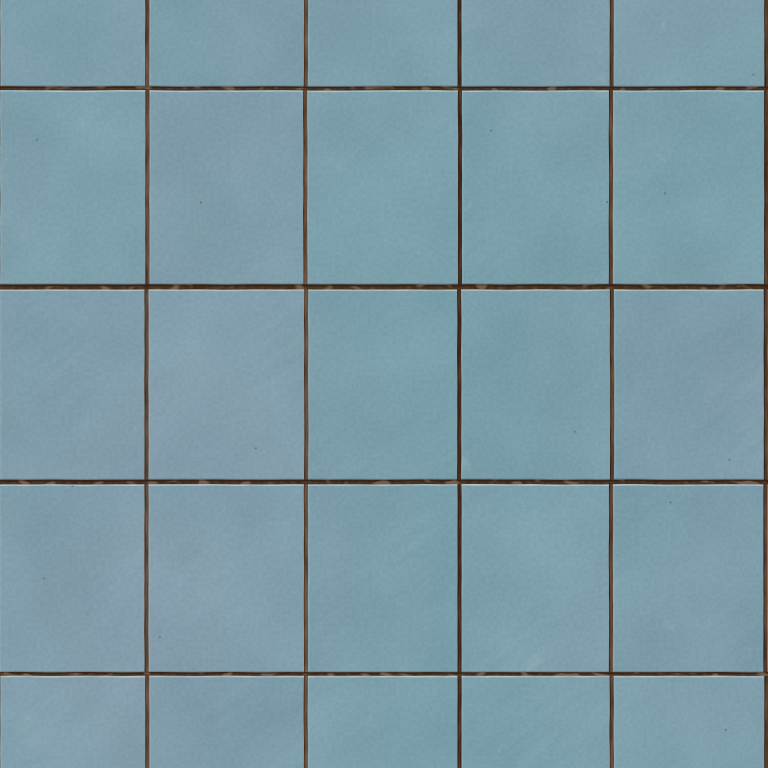
This texture is drawn by a Shadertoy shader. Its source:

```glsl
// Glazed blue wall tiles, five columns by four rows, with narrow brown grout.
// Distances to the nearest uneven joints give grout, rims and tile ids;
// gradient noise adds mottling, streaks, grain and dirt.

const int COLUMNS = 5;
const int ROWS = 4;
const float COLUMN_JOINTS[COLUMNS] = float[](0.1914, 0.3978, 0.5983, 0.7962, 0.9974);
const float COLUMN_DIRT[COLUMNS] = float[](0.35, 0.25, 0.80, 0.40, 0.55);
const float ROW_JOINTS[ROWS] = float[](0.1225, 0.3725, 0.6265, 0.8850);
const float ROW_HALF_WIDTHS[ROWS] = float[](0.0023, 0.0030, 0.0033, 0.0025);
const float COLUMN_HALF_WIDTH = 0.0026;
const float JOINT_SHIFT = 0.0018;   // sideways offset of a joint in each row
const float JOINT_WOBBLE = 0.0006;
const float RIM_WIDTH = 0.0022;

const vec3 GLAZE_TEAL = vec3(0.475, 0.622, 0.668);
const vec3 GLAZE_GREY = vec3(0.518, 0.614, 0.672);
const vec3 GLAZE_PALE = vec3(0.61, 0.70, 0.72);
const vec3 RIM_LIGHT = vec3(0.74, 0.79, 0.78);
const vec3 RIM_SHADE = vec3(0.35, 0.40, 0.44);
const vec3 GROUT_BROWN = vec3(0.47, 0.36, 0.29);
const vec3 GROUT_DARK = vec3(0.21, 0.14, 0.09);

float hash(vec2 p) {
    vec3 q = fract(p.xyx * vec3(0.1031, 0.1030, 0.0973));
    q += dot(q, q.yzx + 33.33);
    return fract((q.x + q.y) * q.z);
}

float cornerSlope(vec2 cell, vec2 offset) {
    float angle = 6.2832 * hash(cell);
    return dot(vec2(cos(angle), sin(angle)), offset);
}

// Gradient noise, about -0.7 to 0.7
float noise(vec2 p) {
    vec2 i = floor(p), f = p - i, e = vec2(1, 0);
    vec2 u = f * f * f * (f * (f * 6.0 - 15.0) + 10.0);
    return mix(mix(cornerSlope(i, f), cornerSlope(i + e, f - e), u.x),
               mix(cornerSlope(i + e.yx, f - e.yx), cornerSlope(i + 1.0, f - 1.0), u.x), u.y);
}

float fbm(vec2 p) {
    float sum = 0.0, gain = 0.6;
    for (int i = 0; i < 4; i++) {
        sum += gain * noise(p);
        p = mat2(1.6, 1.2, -1.2, 1.6) * p + 7.3;
        gain *= 0.5;
    }
    return sum;
}

// Smoothed coverage of the interval from lo to hi
float band(float d, float lo, float hi, float px) {
    return clamp(min(d - lo, hi - d) / px + 0.5, 0.0, 1.0) * min(1.0, (hi - lo) / px);
}

vec3 glaze(vec2 uv, vec2 tile, float px) {
    vec2 p = uv + tile * 3.7;
    float tint = 0.5 + 0.5 * (hash(tile + 5.0) - 0.5) + 0.9 * noise(uv * 2.3 + 4.0);
    vec3 color = mix(GLAZE_TEAL, GLAZE_GREY, clamp(tint, 0.0, 1.0));
    color += 0.016 * (hash(tile + 21.0) - 0.5) + 0.045 * fbm(p * 8.0);

    // Slanting wipe marks and pale scuffs
    vec2 slant = mat2(0.8, -0.6, 0.6, 0.8) * p;
    color += 0.018 * noise(slant * vec2(12.0, 85.0)) * smoothstep(-0.1, 0.4, noise(p * 7.0));
    float scuff = smoothstep(0.30, 0.62, fbm(p * 22.0 + 11.0));
    color = mix(color, GLAZE_PALE, 0.45 * scuff);

    // Fine grain
    color += 0.022 * noise(uv * 190.0) + 0.014 * noise(uv * 330.0);

    // Scattered pits, at most one per cell
    vec2 cell = floor(uv * 13.0);
    vec2 center = (cell + 0.2 + 0.6 * vec2(hash(cell + 31.0), hash(cell + 47.0))) / 13.0;
    float pit = clamp((0.0014 - length(uv - center)) / px + 0.5, 0.0, 1.0);
    return mix(color, RIM_SHADE, 0.65 * pit * step(0.92, hash(cell + 59.0)));
}

void mainImage(out vec4 fragColor, in vec2 fragCoord) {
    vec2 uv = fragCoord / iResolution.xy;
    float px = 1.0 / min(iResolution.x, iResolution.y);

    // Nearest joints and the tile between them
    vec2 d = vec2(1.0), tile = vec2(0.0);
    int column = 0, row = 0;
    for (int j = 0; j < ROWS; j++) {
        float side = uv.y - ROW_JOINTS[j] - JOINT_WOBBLE * noise(vec2(uv.x * 22.0, float(j) * 9.5));
        tile.y += step(0.0, side);
        side -= round(side);
        if (abs(side) < abs(d.y)) { d.y = side; row = j; }
    }
    tile.y = mod(tile.y, float(ROWS));
    for (int i = 0; i < COLUMNS; i++) {
        float shift = JOINT_SHIFT * (hash(vec2(i, tile.y) + 13.0) - 0.5);
        float side = uv.x - COLUMN_JOINTS[i] - shift - JOINT_WOBBLE * noise(vec2(float(i) * 9.5, uv.y * 25.0));
        tile.x += step(0.0, side);
        side -= round(side);
        if (abs(side) < abs(d.x)) { d.x = side; column = i; }
    }
    tile.x = mod(tile.x, float(COLUMNS));
    vec2 halfWidth = vec2(COLUMN_HALF_WIDTH, ROW_HALF_WIDTHS[row]);

    // Glaze with lit upper rims, faint left rims and shaded lower rims
    vec3 color = glaze(uv, tile, px);
    float chips = 0.65 + 0.5 * noise(uv * 45.0);
    color = mix(color, RIM_LIGHT, chips * band(d.y, -halfWidth.y - RIM_WIDTH, -halfWidth.y, px));
    color = mix(color, RIM_LIGHT, 0.25 * chips * band(d.x, halfWidth.x, halfWidth.x + RIM_WIDTH, px));
    color = mix(color, RIM_SHADE, 0.5 * band(d.y, halfWidth.y, halfWidth.y + 0.6 * RIM_WIDTH, px));

    // Grout, shadowed along its left and upper edges
    float columnDirt = COLUMN_DIRT[column] + 0.7 * fbm(uv * vec2(160.0, 28.0));
    columnDirt += 0.5 * smoothstep(0.1, 0.9, -d.x / halfWidth.x);
    float rowDirt = 0.72 - 0.9 * smoothstep(0.05, 0.45, noise(uv * vec2(55.0, 120.0)));
    rowDirt += 0.3 * noise(uv * 140.0) + 0.6 * smoothstep(-0.1, 0.7, d.y / halfWidth.y);
    vec3 columnGrout = mix(GROUT_BROWN, GROUT_DARK, clamp(columnDirt, 0.0, 1.0));
    vec3 rowGrout = mix(GROUT_BROWN, GROUT_DARK, clamp(rowDirt, 0.0, 1.0));
    color = mix(color, columnGrout, band(d.x, -halfWidth.x, halfWidth.x, px));
    color = mix(color, rowGrout, band(d.y, -halfWidth.y, halfWidth.y, px));

    fragColor = vec4(clamp(color, 0.0, 1.0), 1.0);
}
```
